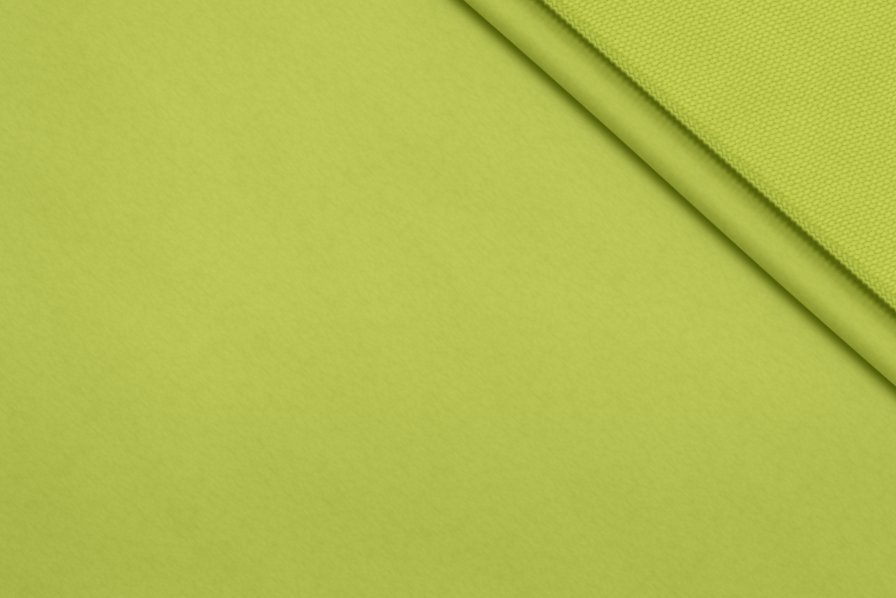
Write a WebGL 2 fragment shader that draws this texture.

```glsl
#version 300 es
precision highp float;
// Lime jersey cloth with a rolled fold crossing the upper right corner.
// Signed distance across the fold selects cloth, shadow, roll, hem and knit;
// stretched cellular noise and layered sines supply the fibres and stitches.

uniform vec2 u_resolution;
out vec4 fragColor;

const vec3 CLOTH = vec3(0.726, 0.770, 0.332);
const vec3 KNIT = vec3(0.724, 0.775, 0.290);
const vec3 ROLL = vec3(0.685, 0.730, 0.290);
const vec3 SHADE = vec3(0.520, 0.570, 0.160);
const vec3 DEEP = vec3(0.310, 0.360, 0.015);

const vec2 FOLD_START = vec2(0.775, 1.0);
const vec2 FOLD_DIR = vec2(0.7456, -0.6664);

vec2 hash2(vec2 p) {
    vec3 q = fract(vec3(p.xyx) * vec3(0.1031, 0.1030, 0.0973));
    q += dot(q, q.yzx + 33.33);
    return fract((q.xx + q.yz) * q.zy);
}

// Distance to the nearest scattered point, roughly 0 to 1.
float cellular(vec2 p) {
    vec2 cell = floor(p), f = fract(p);
    float nearest = 2.0;
    for (int y = -1; y <= 1; y++) {
        for (int x = -1; x <= 1; x++) {
            vec2 o = vec2(x, y);
            vec2 d = o + hash2(cell + o) - f;
            nearest = min(nearest, dot(d, d));
        }
    }
    return sqrt(nearest);
}

// Broad, soft variation from warped sines.
float softWaves(vec2 p) {
    float sum = 0.0, amp = 0.5;
    for (int i = 0; i < 4; i++) {
        sum += amp * sin(p.x + 1.7 * sin(p.y * 0.8)) * cos(p.y + sin(p.x * 0.6));
        p = mat2(1.5, 1.1, -1.1, 1.5) * p + 2.3;
        amp *= 0.6;
    }
    return sum;
}

// Brushed fibres running along the first axis of q.
float fibres(vec2 q) {
    float coarse = cellular(q * vec2(38.0, 95.0)) - 0.5;
    float fine = cellular(q * vec2(110.0, 230.0) + 17.0) - 0.5;
    return 0.5 * coarse + 0.6 * fine;
}

// Staggered rows of small rounded stitches.
float stitches(vec2 q, vec2 count) {
    vec2 g = q * count;
    g.x += 0.5 * mod(floor(g.y), 2.0);
    vec2 f = fract(g) - 0.5;
    return 1.0 - 4.0 * dot(f, f);
}

vec3 flatCloth(vec2 p, vec2 q) {
    float tone = 0.008 * softWaves(q * vec2(9.0, 17.0)) - 0.040 * fibres(q);
    float falloff = 0.046 * smoothstep(0.55, 0.0, p.y)
                  + 0.022 * smoothstep(0.35, 0.0, p.x);
    return CLOTH + tone - falloff * vec3(1.0, 1.0, 0.8);
}

vec3 rolledCloth(vec2 q, float across) {
    float body = smoothstep(-0.08, 0.38, across);
    vec3 color = mix(SHADE, ROLL, body);
    color += 0.022 * exp(-pow((across - 0.42) / 0.20, 2.0));
    color = mix(color, SHADE, 0.85 * smoothstep(0.56, 0.88, across));
    color = mix(color, DEEP, 0.90 * smoothstep(0.82, 0.97, across));
    return color - 0.035 * fibres(q);
}

vec3 knitCloth(vec2 p, vec2 q, float inside) {
    vec2 warped = p + 0.0020 * vec2(sin(p.y * 55.0), sin(p.x * 48.0));
    vec2 rows = mat2(0.94, -0.34, 0.34, 0.94) * warped;
    float loops = stitches(rows, vec2(75.0, 135.0));
    vec3 color = KNIT + 0.065 * (loops - 0.35) * vec3(1.0, 1.0, 0.9);
    color += 0.010 * softWaves(p * 24.0) - 0.050 * (cellular(p * 140.0) - 0.5);
    // Thick looped border with a groove behind it.
    float border = smoothstep(0.021, 0.013, inside);
    float beads = stitches(vec2(q.x + 0.5 * inside, inside), vec2(82.0, 115.0));
    vec3 hem = mix(SHADE, KNIT, 0.45 + 0.55 * beads);
    color = mix(color, hem, 0.80 * border);
    color -= 0.040 * exp(-pow((inside - 0.021) / 0.004, 2.0));
    return mix(DEEP, color, 0.35 + 0.65 * smoothstep(0.0, 0.006, inside));
}

void main() {
    vec2 p = gl_FragCoord.xy / u_resolution.y;
    float pixel = 1.0 / u_resolution.y;
    vec2 offset = p - FOLD_START;
    vec2 q = vec2(dot(offset, FOLD_DIR), dot(offset, vec2(-FOLD_DIR.y, FOLD_DIR.x)));

    // Fold edge and scalloped hem edge, both measured across the roll.
    float edge = q.y - 0.0015 * sin(q.x * 6.5);
    float hemLine = 0.0846 + 0.0088 * q.x + 0.0010 * sin(q.x * 515.0);
    float inside = q.y - hemLine;

    vec3 color = flatCloth(p, q);
    float below = max(-edge, 0.0);
    float shadow = 0.86 * exp(-pow(below / 0.016, 2.0)) + 0.12 * exp(-below / 0.030);
    color = mix(color, DEEP, shadow);

    color = mix(color, rolledCloth(q, edge / hemLine), smoothstep(-pixel, pixel, edge));
    color = mix(color, knitCloth(p, q, inside), smoothstep(-pixel, pixel, inside));
    fragColor = vec4(clamp(color, 0.0, 1.0), 1.0);
}
```
